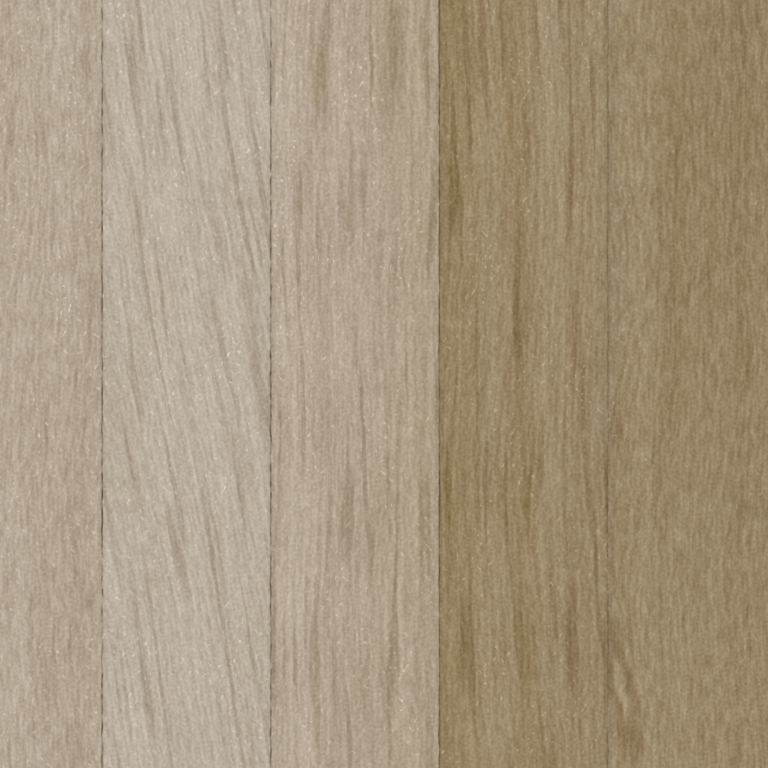
Reproduce this texture procedurally as a WebGL 1 fragment shader.

```glsl
precision highp float;
uniform vec2 u_resolution;

#define PLANK_WIDTH 0.2195
#define FIRST_SEAM 0.133
#define SEAM_HALF_WIDTH 0.0008
#define PALE_OAK vec3(0.718, 0.670, 0.602)
#define TAN_OAK vec3(0.600, 0.526, 0.407)
#define SEAM_COLOR vec3(0.36, 0.31, 0.23)
#define GRAIN_SLANT 0.17
#define GRAIN_STRENGTH 1.0
#define FLECK_STRENGTH 0.12
#define KNOT_CENTER vec2(0.810, 0.10)

float hash(vec2 p) {
  vec3 q = fract(p.xyx * 0.1031);
  q += dot(q, q.yzx + 33.33);
  return fract((q.x + q.y) * q.z);
}

float cornerSlope(vec2 cell, vec2 offset) {
  float angle = 6.2832 * hash(cell);
  return dot(vec2(cos(angle), sin(angle)), offset);
}

float gradientNoise(vec2 p) {
  vec2 i = floor(p), f = fract(p);
  vec2 u = f * f * f * (f * (f * 6.0 - 15.0) + 10.0);
  vec2 e = vec2(1.0, 0.0);
  float low = mix(cornerSlope(i, f), cornerSlope(i + e, f - e), u.x);
  float high = mix(cornerSlope(i + e.yx, f - e.yx), cornerSlope(i + 1.0, f - 1.0), u.x);
  return mix(low, high, u.y);
}

// Turned so that the noise lattice does not line up with the planks
float turnedNoise(vec2 p) {
  return gradientNoise(mat2(0.8, 0.6, -0.6, 0.8) * p + 200.0);
}

// Brightness offset from bands, dark streaks and short pores along the grain
float woodGrain(vec2 p, float plank) {
  float slanted = 1.0 - min(abs(plank), 1.0);
  float calm = max(-sin(1.5708 * plank), 0.0);
  vec2 g = p + vec2(GRAIN_SLANT * slanted * p.y, 0.0);
  g.x += 0.016 * gradientNoise(p * vec2(5.0, 2.5) + plank * 7.3);
  g.x += 0.002 * gradientNoise(p * vec2(30.0, 22.0));
  g += vec2(plank * 3.71 + 20.0, plank * 5.17 + 20.0);

  float bands = gradientNoise(g * vec2(26.0, 0.9));
  float streaks = gradientNoise(g * vec2(95.0, mix(5.0, 10.0, calm)));
  float fibres = gradientNoise(g * vec2(165.0, mix(9.0, 30.0, calm)) + 31.0);
  float pores = gradientNoise(g * vec2(240.0, 55.0) + 57.0);
  float v = 0.042 * bands + 0.06 * fibres + 0.06 * pores;
  v -= mix(0.065, 0.03, calm) * (smoothstep(0.1, 0.42, streaks) - 0.2);
  return v * GRAIN_STRENGTH;
}

// Pale flame with dark rims where the grain wraps a small knot
float knotFlame(vec2 p) {
  vec2 d = p - KNOT_CENTER;
  d.x += 0.2 * d.y + 0.008 * gradientNoise(p * 30.0);
  d /= vec2(0.011, 0.06);
  float r = length(d);
  return 0.09 * cos(2.4 * r) * exp(-0.35 * r * r);
}

// Faint irregular pale flecks, gathered in loose clusters
float flecks(vec2 p) {
  float spots = turnedNoise(p * vec2(185.0, 150.0));
  float cluster = 0.5 + 0.9 * turnedNoise(p * vec2(22.0, 9.0));
  return smoothstep(0.28, 0.52, spots) * clamp(cluster, 0.0, 1.0);
}

void main() {
  vec2 p = gl_FragCoord.xy / u_resolution;
  float pixel = 1.0 / min(u_resolution.x, u_resolution.y);
  float along = (p.x - FIRST_SEAM) / PLANK_WIDTH;
  float plank = floor(along);
  float across = fract(along);

  // Plank tone, pale on the left and tan on the right
  float tone = smoothstep(0.4, 2.0, plank + 0.35 * (across - 0.5));
  tone += 0.15 * max(-plank, 0.0);
  tone += 0.08 * gradientNoise(p * vec2(7.0, 3.0) + plank * 9.1);

  // Darker heartwood at the edge and middle of the first tan plank
  float middle = (along - 2.48 + 0.1 * (p.y - 0.5)) / 0.07;
  tone += step(2.0, along) * 0.28 * exp(-pow((along - 2.0) / 0.2, 2.0));
  tone += 0.20 * exp(-middle * middle);
  vec3 color = mix(PALE_OAK, TAN_OAK, tone);

  // Grain, grit and knot
  float shade = woodGrain(p, plank) + knotFlame(p) * smoothstep(2.8, 3.05, along);
  shade += 0.055 * turnedNoise(p * 230.0);
  shade -= 0.035 * smoothstep(0.75, 1.0, p.x) * p.y;
  color += shade * vec3(0.95, 1.03, 1.1);
  color += FLECK_STRENGTH * flecks(p) * mix(1.0, 0.5, smoothstep(0.7, 0.9, p.x));

  // Worn, broken seams with a soft shadow
  float edge = across - step(0.5, across);
  float wobble = 0.0012 * gradientNoise(vec2(7.0, p.y * 60.0));
  float seamDistance = abs(edge * PLANK_WIDTH + wobble);
  float wear = 0.55 + 0.9 * gradientNoise(vec2(floor(along + 0.5) * 4.0 + 0.4, p.y * 110.0));
  wear += 0.4 * gradientNoise(vec2(floor(along + 0.5) * 3.0 + 0.3, p.y * 17.0));
  wear *= mix(1.0, 0.5, step(0.7, p.x));
  float blur = 0.0008 + 0.5 * pixel;
  float seam = 1.0 - smoothstep(SEAM_HALF_WIDTH - blur, SEAM_HALF_WIDTH + blur, seamDistance);
  color *= 1.0 - 0.07 * exp(-seamDistance / 0.003);
  color = mix(color, SEAM_COLOR, clamp(seam * wear, 0.0, 1.0));

  gl_FragColor = vec4(clamp(color, 0.0, 1.0), 1.0);
}
```
